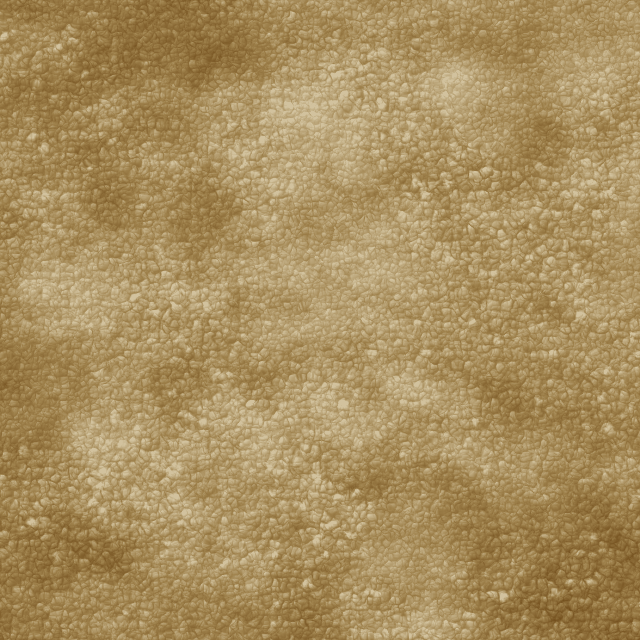
Give the GLSL for this texture, as a three.js fragment shader.

```glsl
varying vec2 vUv;

const vec3 SOIL = vec3(0.62, 0.505, 0.295);
const vec3 SHADOW_STEP = vec3(0.13, 0.15, 0.14);
const vec3 LIGHT_STEP = vec3(0.15, 0.19, 0.24);
const vec2 LIGHT_DIR = vec2(-0.45, 0.89);

const float BASE_TONE = 0.09;
const float PATCH_SCALE = 3.0;
const float PATCH_CONTRAST = 1.0;
const float CLOD_SCALE = 64.0;
const float GRAIN_SCALE = 104.0;
const float DUST_SCALE = 165.0;
const float CLOD_CONTRAST = 0.62;
const float GRAIN_CONTRAST = 0.62;
const float DUST_CONTRAST = 0.32;
const float PEBBLE_SCALE = 48.0;
const float PEBBLE_SHARE = 0.07;
const float PEBBLE_CONTRAST = 0.75;
const float WARP = 0.006;

vec3 hash3(vec2 cell) {
  vec3 q = fract(vec3(cell.xyx) * vec3(0.1031, 0.1030, 0.0973));
  q += dot(q, q.yxz + 33.33);
  return fract((q.xxy + q.yzz) * q.zyx);
}

// Smooth cellular noise: random cell values blended by distance, near -0.5..0.5
float cloud(vec2 p) {
  vec2 cell = floor(p);
  float sum = 0.0;
  float total = 0.0;
  for (int y = -1; y <= 1; y++) {
    for (int x = -1; x <= 1; x++) {
      vec2 id = cell + vec2(float(x), float(y));
      vec3 rnd = hash3(id);
      vec2 d = id + rnd.xy - p;
      float weight = exp(-6.0 * dot(d, d));
      sum += weight * rnd.z;
      total += weight;
    }
  }
  return sum / total - 0.5;
}

// Broad light and dark patches, slightly wider than tall
float patches(vec2 uv) {
  vec2 p = uv * vec2(0.85, 1.2) * PATCH_SCALE;
  float sum = 0.0;
  float amplitude = 1.0;
  for (int i = 0; i < 5; i++) {
    sum += amplitude * cloud(p);
    p = mat2(0.96, 0.28, -0.28, 0.96) * p * 2.03 + 17.3;
    amplitude *= 0.74;
  }
  return sum;
}

// Nearest grain: xy = offset from its centre, z = gap to the next, w = its random value
vec4 nearestGrain(vec2 p) {
  vec2 cell = floor(p);
  vec2 offset = vec2(0.0);
  float first = 8.0;
  float second = 8.0;
  float value = 0.0;
  for (int y = -1; y <= 1; y++) {
    for (int x = -1; x <= 1; x++) {
      vec2 id = cell + vec2(float(x), float(y));
      vec3 rnd = hash3(id + 41.0);
      vec2 d = p - id - 0.08 - 0.84 * rnd.xy;
      float dist = length(d);
      if (dist < first) {
        second = first;
        first = dist;
        offset = d;
        value = rnd.z;
      } else {
        second = min(second, dist);
      }
    }
  }
  return vec4(offset, second - first, value);
}

// Lit domes parted by soft dark crevices
float grainRelief(vec2 p) {
  vec4 grain = nearestGrain(p);
  float body = smoothstep(0.0, 0.36, grain.z);
  float slope = dot(grain.xy, LIGHT_DIR);
  return body * (1.0 * slope + 0.55 * (grain.w - 0.5)) + 0.5 * (body - 0.58);
}

// Sparse pale pebbles with a shaded lower side
float pebbles(vec2 p) {
  vec4 grain = nearestGrain(p);
  float present = step(1.0 - PEBBLE_SHARE, grain.w);
  float body = smoothstep(0.03, 0.3, grain.z) * (1.0 - smoothstep(0.25, 0.5, length(grain.xy)));
  float shade = 0.6 + 2.2 * dot(grain.xy, LIGHT_DIR);
  return present * body * shade;
}

void main() {
  // Bend the ground so grain outlines become uneven
  vec2 bend = vec2(cloud(vUv * 70.0 + 5.0), cloud(vUv * 70.0 + 91.0));
  vec2 ground = vUv + WARP * bend;

  float broad = patches(vUv);
  float roughness = clamp(0.95 + 1.5 * cloud(vUv * 7.0 + 60.0), 0.5, 1.4);

  float relief = CLOD_CONTRAST * roughness * grainRelief(ground * CLOD_SCALE)
    + GRAIN_CONTRAST * grainRelief(ground * GRAIN_SCALE + 23.0)
    + DUST_CONTRAST * grainRelief(ground * DUST_SCALE + 57.0);
  float stones = PEBBLE_CONTRAST * roughness * pebbles(ground * PEBBLE_SCALE + 11.0);

  // Tone below zero darkens the soil, above zero bleaches it
  float tone = BASE_TONE + PATCH_CONTRAST * broad + relief + stones;
  tone = clamp(tone, -1.4, 1.35);
  vec3 color = SOIL + min(tone, 0.0) * SHADOW_STEP + max(tone, 0.0) * LIGHT_STEP;
  gl_FragColor = vec4(color, 1.0);
}
```
